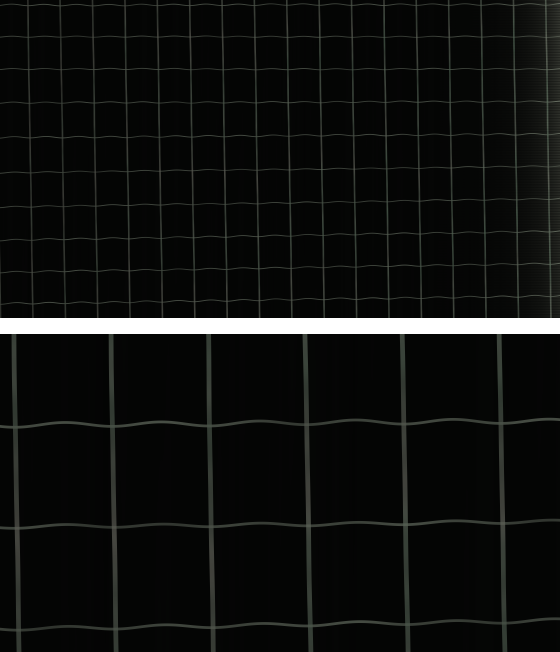
Top, the full canvas; bottom, a detail of the centre.
Write a WebGL 1 fragment shader that draws this pattern.

```glsl
precision highp float;

// A dark panel crossed by a slightly skewed grid of pale threads, 17 columns by 10 rows.
// Columns repeat with fract; rows are looped, each tilted and rippled once per cell.
// Layered sines wear the threads, and a ribbed glow brightens the right edge.

uniform vec2 u_resolution;

// Lengths are fractions of the canvas height, measured from the top left.
const float TAU = 6.2831853;
const int ROWS = 10;
const float COLUMN_STEP = 0.1018;
const float COLUMN_START = 0.0872;
const float COLUMN_SKEW = 0.0165;
const float COLUMN_WIDTH = 0.0050;

const float ROW_STEP_LEFT = 0.1046;
const float ROW_STEP_RIGHT = 0.1018;
const float ROW_START_LEFT = 0.0160;
const float ROW_START_RIGHT = 0.0138;
const float ROW_DRIFT = 0.0080;
const float ROW_WIDTH = 0.0029;
const float RIPPLE = 0.0020;

const float GLOW_REACH = 0.075;
const float RIB_COUNT = 120.0;
const float RIB_DEPTH = 0.22;

const vec3 PANEL = vec3(0.017, 0.020, 0.017);
const vec3 GREY_THREAD = vec3(0.235, 0.235, 0.215);
const vec3 GREEN_THREAD = vec3(0.195, 0.245, 0.205);
const vec3 ROW_THREAD = vec3(0.235, 0.255, 0.225);
const vec3 GLOW = vec3(0.165, 0.170, 0.150);

float hash(float n) {
  return fract(sin(n * 12.99 + 4.1) * 437.58);
}

// Layered sines in the range -1 to 1.
float waves(float t, float seed) {
  return 0.5 * sin(t + seed * 6.0)
       + 0.3 * sin(t * 2.3 + seed * 11.0)
       + 0.2 * sin(t * 5.1 + seed * 17.0);
}

// Share of one pixel covered by a line of the given width.
float lineCover(float dist, float width, float pixel) {
  float h = 0.5 * width;
  return (clamp(dist + 0.5 * pixel, -h, h) - clamp(dist - 0.5 * pixel, -h, h)) / pixel;
}

// Distance down from the top of a row, where across runs from 0 to 1.
float rowHeight(float row, float across) {
  float left = ROW_START_LEFT + ROW_STEP_LEFT * row - ROW_DRIFT * sin(0.73 * row);
  float right = ROW_START_RIGHT + ROW_STEP_RIGHT * row;
  return mix(left, right, across);
}

void main() {
  float pixel = 1.0 / u_resolution.y;
  float aspect = u_resolution.x * pixel;
  vec2 p = vec2(gl_FragCoord.x, u_resolution.y - gl_FragCoord.y) * pixel;
  float across = p.x / aspect;

  // Panel with faint upright streaks
  float streak = waves(p.x * 95.0, 0.3) * waves(p.x * 23.0 + p.y, 0.7);
  vec3 color = PANEL * (1.0 + 0.3 * streak);

  // Ribbed glow at the right edge, strongest above
  float glow = exp((p.x - aspect) / GLOW_REACH) * mix(1.0, 0.6, p.y);
  float ribFade = 1.0 - smoothstep(0.3, 0.7, RIB_COUNT * pixel);
  float rib = 1.0 + RIB_DEPTH * ribFade * sin(TAU * RIB_COUNT * p.y);
  color += GLOW * glow * rib;

  // Upright threads, each with its own tint and wear
  float u = (p.x - COLUMN_START - COLUMN_SKEW * p.y) / COLUMN_STEP;
  float column = floor(u + 0.5);
  float tint = hash(column);
  float bend = 0.0006 * waves(p.y * 9.0, tint);
  float columnCover = lineCover((u - column) * COLUMN_STEP + bend, COLUMN_WIDTH, pixel);
  float green = clamp(0.2 + 0.5 * across + 0.5 * waves(p.y * 14.0, tint), 0.0, 1.0);
  float columnWear = 0.88 + 0.12 * tint + 0.14 * waves(p.y * 31.0, tint);
  columnWear *= mix(0.78, 1.0, smoothstep(0.0, 0.45, across));
  color += mix(GREY_THREAD, GREEN_THREAD, green) * columnWear * columnCover;

  // Level threads, sagging where they cross the upright ones
  float rowCover = 0.0;
  for (int i = 0; i < ROWS; i++) {
    float row = float(i);
    float seed = hash(row + 31.0);
    float sag = RIPPLE * (0.7 + 0.5 * seed) * cos(TAU * u);
    sag += 0.0008 * waves(p.x * 6.0, seed);
    float cover = lineCover(p.y - rowHeight(row, across) - sag, ROW_WIDTH, pixel);
    float wear = 0.85 + 0.15 * seed + 0.2 * waves(p.x * 13.0, seed);
    rowCover = max(rowCover, cover * wear);
  }
  color += ROW_THREAD * rowCover * (1.0 - 0.7 * columnCover);

  gl_FragColor = vec4(color, 1.0);
}
```
